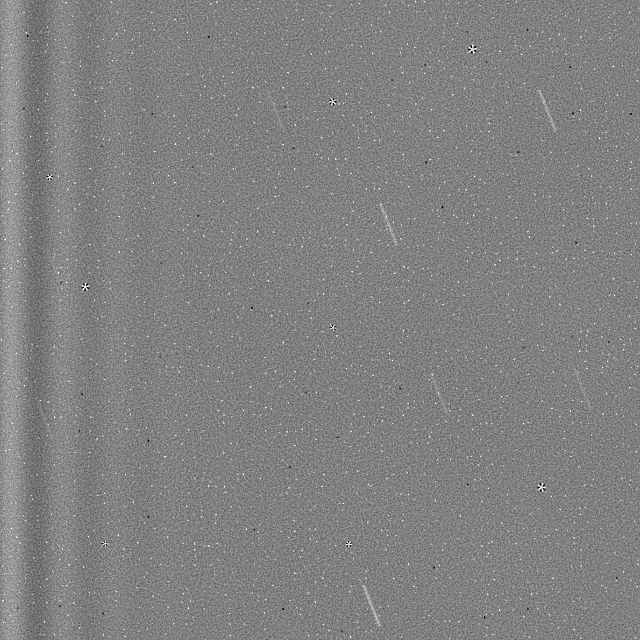
This texture is drawn by a WebGL 1 fragment shader. Its source:

```glsl
precision highp float;

uniform vec2 u_resolution;

#define BASE_TONE 0.500
#define GRAIN_CONTRAST 0.16
#define GRAIN_SCALE 470.0
#define FRINGE_CONTRAST 0.125
#define FRINGE_PERIOD 0.083
#define FRINGE_DECAY 12.0
#define SPECK_CELLS 90.0
#define SPECK_RADIUS 0.0011
#define PIT_RADIUS 0.0015
#define STREAK_LENGTH 0.066
#define STREAK_WIDTH 0.0022
#define ROSETTE_RADIUS 0.0068

const float TAU = 6.283185;
const mat2 TURN = mat2(0.8, 0.6, -0.6, 0.8);
const vec2 STREAK_DIRECTION = vec2(0.37, -0.929);

vec2 hash2(vec2 p) {
  vec3 q = fract(p.xyx * vec3(0.1031, 0.1030, 0.0973));
  q += dot(q, q.yzx + 33.33);
  return fract((q.xx + q.yz) * q.zy);
}

float cornerSlope(vec2 cell, vec2 offset) {
  float angle = TAU * hash2(cell).x;
  return dot(vec2(cos(angle), sin(angle)), offset);
}

float gradientNoise(vec2 p) {
  vec2 i = floor(p), f = p - i;
  vec2 w = f * f * f * (f * (f * 6.0 - 15.0) + 10.0);
  vec2 e = vec2(1.0, 0.0);
  float low = mix(cornerSlope(i, f), cornerSlope(i + e, f - e), w.x);
  float high = mix(cornerSlope(i + e.yx, f - e.yx), cornerSlope(i + 1.0, f - 1.0), w.x);
  return mix(low, high, w.y);
}

// Offset from the jittered feature of the current cell, in canvas units
vec2 scatter(vec2 uv, float cells, float seed, out vec2 traits) {
  vec2 cell = floor(uv * cells);
  traits = hash2(cell + seed);
  vec2 centre = mix(vec2(0.18), vec2(0.82), hash2(cell + seed + 71.7));
  return uv - (cell + centre) / cells;
}

float disc(float d, float radius, float pixel) {
  return 1.0 - smoothstep(radius - 0.5 * pixel, radius + 0.5 * pixel, d);
}

// Vertical interference bands fading away from the left edge
float fringes(vec2 uv) {
  float x = uv.x + 0.004 * gradientNoise(uv * vec2(3.0, 2.0));
  return cos(TAU * (x - 0.019) / FRINGE_PERIOD) * exp(-FRINGE_DECAY * x);
}

float grain(vec2 uv) {
  vec2 p = TURN * uv * GRAIN_SCALE;
  return gradientNoise(p) + gradientNoise(TURN * p * 0.72 + 37.3);
}

float streaks(vec2 uv, float pixel) {
  vec2 traits;
  vec2 q = scatter(uv, 4.0, 13.0, traits);
  float along = dot(q, STREAK_DIRECTION);
  float reach = 0.5 * STREAK_LENGTH;
  float d = length(q - STREAK_DIRECTION * clamp(along, -reach, reach));
  float strength = mix(0.04, 0.22, pow(traits.y, 4.0));
  return strength * disc(d, STREAK_WIDTH, 1.5 * pixel) * step(traits.x, 0.55);
}

float specks(vec2 uv, float pixel) {
  vec2 traits;
  vec2 q = scatter(uv, SPECK_CELLS, 5.0, traits);
  return 0.55 * pow(traits.x, 4.0) * disc(length(q), SPECK_RADIUS, pixel);
}

float pits(vec2 uv, float pixel) {
  vec2 traits;
  vec2 q = scatter(uv, 14.0, 29.0, traits);
  float strength = mix(0.25, 0.5, traits.y);
  return strength * disc(length(q), PIT_RADIUS, pixel) * step(traits.x, 0.25);
}

// Small rings of alternating black and white lobes with a light core
float rosettes(vec2 uv, float pixel) {
  vec2 traits;
  vec2 q = scatter(uv, 5.0, 47.0, traits);
  float d = length(q);
  float radius = ROSETTE_RADIUS * mix(0.65, 1.0, traits.y);
  float lobes = cos(5.0 * atan(q.y, q.x + 0.00001) + TAU * traits.y);
  float pattern = mix(0.8, lobes, smoothstep(0.2, 0.5, d / radius));
  return 0.5 * pattern * disc(d, radius, 2.0 * pixel) * step(traits.x, 0.36);
}

void main() {
  vec2 uv = gl_FragCoord.xy / u_resolution.y;
  float pixel = 1.0 / u_resolution.y;

  float tone = BASE_TONE + 0.012 * gradientNoise(uv * 4.0 + 9.0);
  tone += FRINGE_CONTRAST * fringes(uv);
  tone += GRAIN_CONTRAST * grain(uv);
  tone += streaks(uv, pixel) + specks(uv, pixel);
  tone += rosettes(uv, pixel) - pits(uv, pixel);

  gl_FragColor = vec4(vec3(clamp(tone, 0.0, 1.0)), 1.0);
}
```
